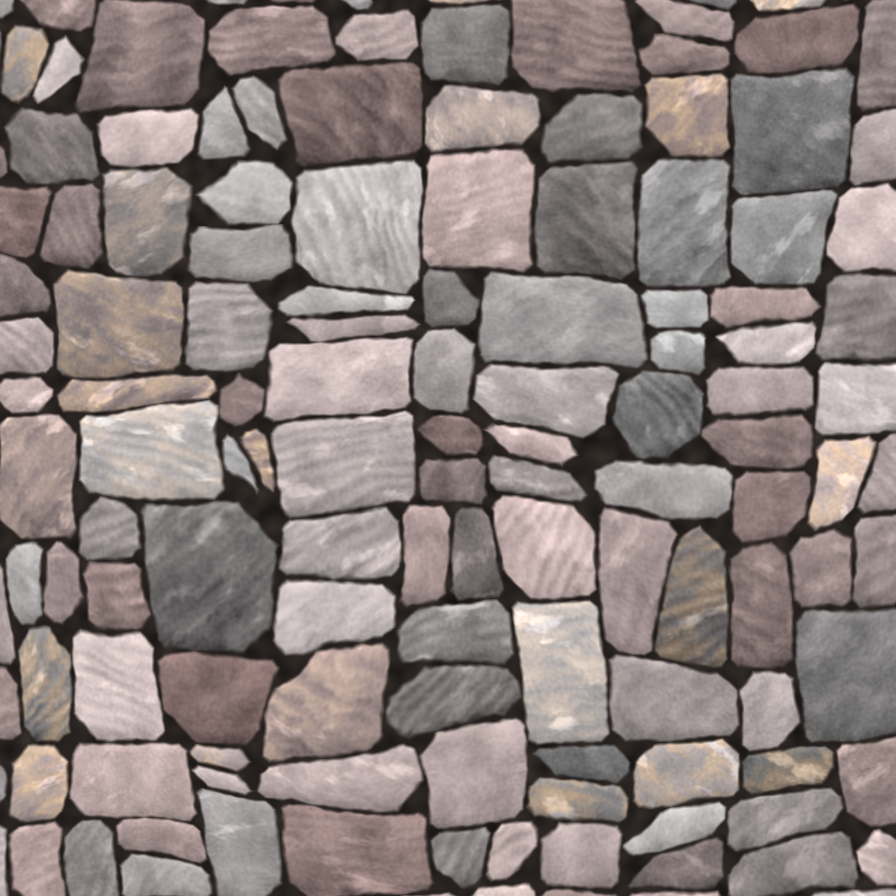
A WebGL 2 fragment shader for this texture:

```glsl
#version 300 es
precision highp float;
// A dry stone wall of irregular, rippled sandstone blocks with dark joints.

uniform vec2 u_resolution;
out vec4 fragColor;

vec2 hash2(vec2 p) {
    vec3 q = fract(p.xyx * vec3(0.1031, 0.1030, 0.0973));
    q += dot(q, q.yzx + 33.33);
    return fract((q.xx + q.yz) * q.zy);
}

float cornerSlope(vec2 corner, vec2 offset) {
    return dot(2.0 * hash2(corner) - 1.0, offset);
}

// Gradient noise
float noise(vec2 p) {
    vec2 i = floor(p), f = fract(p), e = vec2(1, 0);
    vec2 w = f * f * f * (f * (6.0 * f - 15.0) + 10.0);
    return mix(mix(cornerSlope(i, f), cornerSlope(i + e.xy, f - e.xy), w.x),
               mix(cornerSlope(i + e.yx, f - e.yx), cornerSlope(i + 1.0, f - 1.0), w.x), w.y);
}

float fbm(vec2 p) {
    float sum = 0.0, amplitude = 1.0;
    for (int i = 0; i < 4; i++) {
        sum += amplitude * noise(p);
        p = mat2(1.6, 1.2, -1.2, 1.6) * p + 7.3;
        amplitude *= 0.55;
    }
    return sum;
}

// Signed distances to the slanted joints through a lattice vertex
float uprightJoint(vec2 vertex, vec2 p) {
    vec2 h = hash2(vertex) - 0.5;
    return p.x - 1.17 * (vertex.x + 0.64 * h.x) - 0.3 * h.y * (p.y - vertex.y);
}

float levelJoint(vec2 vertex, vec2 p) {
    vec2 h = hash2(vertex) - 0.5;
    return p.y - vertex.y - 0.64 * h.x - 0.3 * h.y * (p.x - 1.17 * vertex.x);
}

// Distances to the left, bottom, right and top sides; joints alternate in a pinwheel
vec4 blockSides(vec2 cell, vec2 p) {
    float odd = mod(cell.x + cell.y, 2.0), even = 1.0 - odd;
    return vec4(uprightJoint(cell + vec2(0, odd), p), levelJoint(cell + vec2(even, 0), p),
                -uprightJoint(cell + vec2(1, even), p), -levelJoint(cell + vec2(odd, 1), p));
}

// Some blocks are divided into two smaller stones
void splitBlock(inout vec4 sides, inout vec2 id) {
    vec2 h = hash2(id + 70.0);
    if (h.x > 0.84) {
        float middle = 0.5 * (sides.z - sides.x) + 0.3 * (h.y - 0.5) * (sides.y - sides.w);
        if (middle > 0.0) sides.z = middle;
        else { sides.x = -middle; id += 0.5; }
    } else if (h.x < 0.1) {
        float middle = 0.5 * (sides.w - sides.y) + 0.2 * (h.y - 0.5) * (sides.x - sides.z);
        if (middle > 0.0) sides.w = middle;
        else { sides.y = -middle; id += 0.5; }
    }
}

// Inner distance to the outline, with randomly cut corners
float stoneDistance(vec4 sides, vec2 id) {
    vec4 h = vec4(hash2(id + 31.0), hash2(id + 57.0));
    vec4 corners = 0.707 * (sides + sides.yzwx - 0.09 - 0.3 * h * h * h * h);
    vec4 nearest = min(sides, corners);
    return min(min(nearest.x, nearest.y), min(nearest.z, nearest.w));
}

vec3 stoneColor(vec2 p, vec2 id, vec4 sides) {
    vec2 look = hash2(id + 11.0), grain = hash2(id + 23.0), hue = hash2(id + 41.0);
    float angle = 2.2 * (grain.x - 0.5);
    vec2 q = mat2(cos(angle), sin(angle), -sin(angle), cos(angle)) * p + 9.0 * look;

    // Weathering, bedding streaks and ripple marks
    float mottle = fbm(q * 2.2);
    float streak = noise(q * vec2(2.0, 9.0) + mottle);
    float ripple = sin(42.0 * q.y + 7.0 * noise(q * vec2(1.3, 1.8)) + 2.0 * mottle);
    float tone = mix(0.43, 0.78, pow(look.x, 1.1));
    tone += 0.15 * mottle + 0.16 * grain.y * streak + 0.06 * noise(p * 20.0);
    tone += 0.045 * smoothstep(0.5, 0.85, look.y) * ripple * (0.7 + noise(q * 2.0));
    tone += 0.2 * hue.y * smoothstep(0.15, 0.5, fbm(q * vec2(1.6, 3.0) + 17.0));

    // Light from above on the worn rims
    tone += 0.06 * smoothstep(0.16, 0.03, sides.w) - 0.09 * smoothstep(0.2, 0.0, sides.y);
    tone += 0.04 * clamp(sides.y - sides.w, -1.0, 1.0);

    // Slate grey to rose, with ochre stains
    vec3 tint = mix(vec3(1.0, 1.0, 1.0), vec3(1.11, 0.955, 0.935), hue.x * (1.25 - 0.6 * look.x));
    float stain = smoothstep(0.84, 0.95, hue.y) * smoothstep(-0.4, 0.4, mottle + streak);
    return tone * mix(tint, vec3(1.16, 1.0, 0.84), 0.8 * stain);
}

void main() {
    vec2 p = 10.0 * gl_FragCoord.xy / min(u_resolution.x, u_resolution.y) + 20.0;
    vec2 wall = p + 0.5 * vec2(noise(p * 0.3), noise(p * 0.3 + 40.0));
    wall += 0.09 * vec2(noise(p * 1.3 + 5.0), noise(p * 1.3 + 60.0));

    // Find the stone that covers this point
    float edge = -1.0;
    vec2 stone = vec2(0);
    vec4 stoneSides = vec4(0);
    for (int k = 0; k < 9; k++) {
        vec2 id = floor(wall / vec2(1.17, 1.0)) + vec2(k % 3 - 1, k / 3 - 1);
        vec4 sides = blockSides(id, wall);
        splitBlock(sides, id);
        float d = stoneDistance(sides, id);
        if (d > edge) { edge = d; stone = id; stoneSides = sides; }
    }
    edge += 0.04 * noise(p * 3.0) + 0.025 * noise(p * 9.0);

    vec3 joint = vec3(0.15, 0.13, 0.12) * (1.0 + 0.7 * noise(p * 5.0));
    vec3 color = mix(joint, stoneColor(wall, stone, stoneSides), smoothstep(0.0, 0.055, edge));
    fragColor = vec4(clamp(color, 0.0, 1.0), 1.0);
}
```
